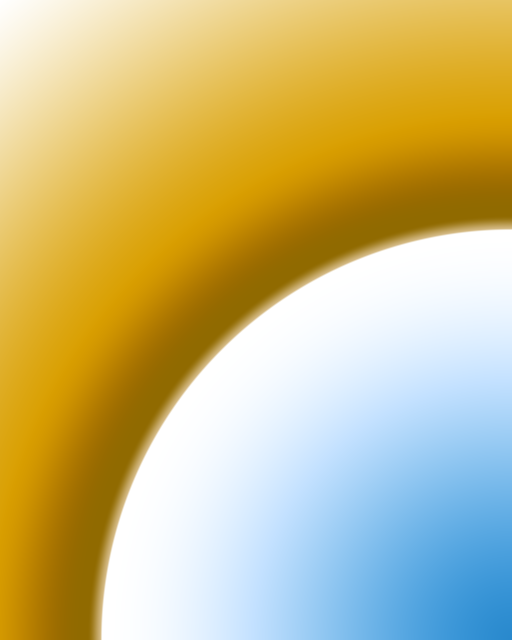
Reproduce this background procedurally as a Shadertoy shader.

```glsl
// A chrome-like radial gradient spreading from the lower right corner:
// a blue-to-white disc, a tan rim, then a brown-to-gold ring fading to white.
// Every band is a function of distance, scaled so the far corner lies at 1.

// Cubic from 0 to 1 that starts with the given slope and ends flat
vec2 easeOut(float s, vec2 slope) {
    return slope * s * (1.0 - s) * (1.0 - s) + s * s * (3.0 - 2.0 * s);
}

// Blue centre to white; each channel saturates at its own pace
vec3 discColor(float t) {
    float s = clamp(t / 0.5, 0.0, 1.0);
    vec3 whiteness = vec3(easeOut(s, vec2(0.3, 0.6)), min(1.0, 1.58 * s));
    return mix(vec3(0.16, 0.535, 0.80), vec3(1.0), whiteness);
}

// Brown to gold to white, with a pale tan glow on the inner rim
vec3 ringColor(float t) {
    // Green rises later than red, warming the middle of the ramp
    float red = smoothstep(0.525, 0.645, t);
    float green = smoothstep(0.542, 0.648, t);
    vec3 color = mix(vec3(0.565, 0.416, 0.0), vec3(0.851, 0.624, 0.0),
                     vec3(red, green, 0.0));

    float s = clamp((t - 0.635) / 0.365, 0.0, 1.0);
    color = mix(color, vec3(1.0), mix(s, smoothstep(0.0, 1.0, s), 0.3));

    float rim = 1.0 - smoothstep(0.498, 0.518, t);
    return mix(color, vec3(0.86, 0.76, 0.57), rim);
}

void mainImage(out vec4 fragColor, in vec2 fragCoord) {
    vec2 fromCorner = fragCoord - vec2(iResolution.x, 0.0);
    float t = length(fromCorner) / length(iResolution.xy);

    // Soft disc edge, at least about a pixel wide
    float blur = max(0.0015, 0.8 / length(iResolution.xy));
    float outside = smoothstep(0.501 - blur, 0.501 + blur, t);
    fragColor = vec4(mix(discColor(t), ringColor(t), outside), 1.0);
}
```
